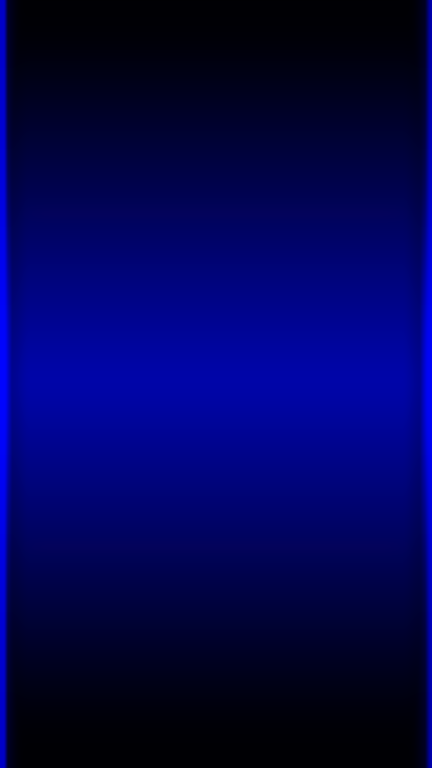
This background is drawn by a Shadertoy shader. Its source:

```glsl
// Horizontal light band: straight falloff with a rounded peak and soft tails
float bandLight(float y) {
    float away = sqrt(pow(y - 0.505, 2.0) + 0.0005);
    float ramp = 0.69 - 1.53 * away;
    return 0.5 * (ramp + sqrt(ramp * ramp + 0.003));
}

// Neon strip at a side: a core with a soft rim, and a halo that fades inwards
float edgeLight(float inset, float core, float rim, float halo) {
    float strip = 1.0 - smoothstep(core - rim, core + rim, inset);
    float glow = halo * exp(-pow(inset / 0.034, 2.5));
    return mix(glow, 1.0, strip);
}

void mainImage(out vec4 fragColor, in vec2 fragCoord) {
    vec2 uv = fragCoord / iResolution.xy;
    float away = uv.y - 0.505;
    float middle = exp(-pow(away / 0.27, 2.0));

    // Central band, shaded slightly beside the strips
    float inset = min(uv.x, 1.0 - uv.x);
    float band = bandLight(uv.y) * mix(0.85, 1.0, smoothstep(0.025, 0.07, inset));

    // Side strips, brightest at mid height
    float halo = mix(0.2, 1.0, middle);
    float left = edgeLight(uv.x, 0.014, 0.006, halo) * mix(0.78, 1.0, middle);
    float right = edgeLight(1.0 - uv.x, 0.010, 0.008, halo) * mix(0.66, 0.98, middle);
    float strips = max(left, right);

    // Join the lights without a hard crease
    float blue = 0.5 * (band + strips + sqrt(pow(band - strips, 2.0) + 0.001));
    blue -= 0.008 * (1.0 - middle);

    // Faint violet lines in the falloff
    float violet = exp(-pow((abs(away) - 0.217) / 0.009, 2.0));
    violet *= smoothstep(0.03, 0.12, inset);

    vec3 color = vec3(0.012 * violet, 0.03 * band, blue);
    fragColor = vec4(clamp(color, 0.0, 1.0), 1.0);
}
```
